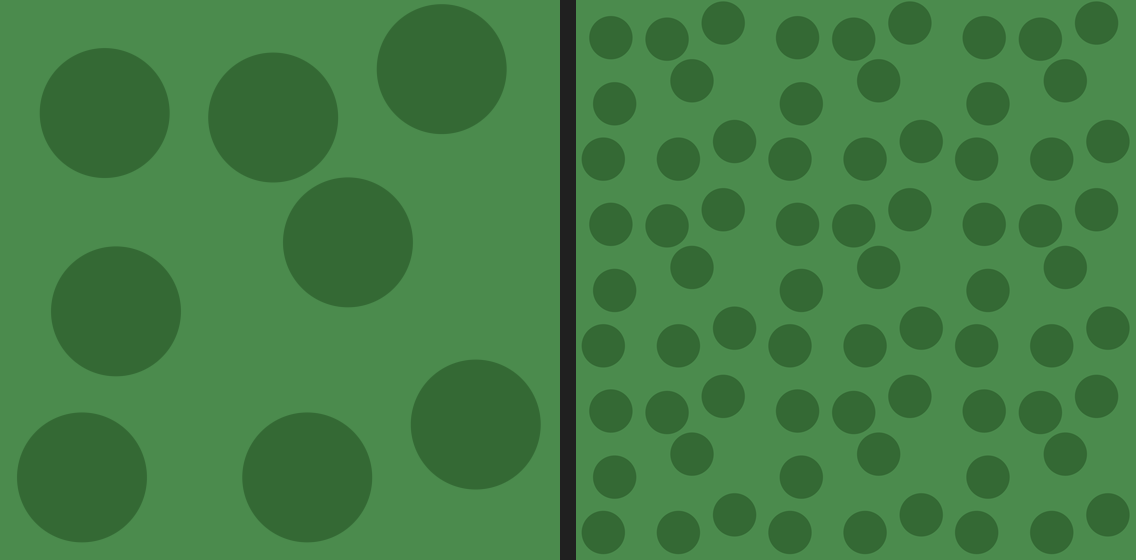
Left, the tile; right, the same tile 3 across and 3 down.
Give the GLSL for this pattern, as a three.js fragment shader.

```glsl
// Large flat dark green discs scattered loosely on a lighter green ground.
// Three rows of cells hold one jittered disc each; the middle row is sparser.
// Distances wrap around the unit square, so the result tiles.

varying vec2 vUv;

const vec3 GROUND = vec3(0.294, 0.545, 0.302);
const vec3 DISC = vec3(0.202, 0.412, 0.204);
const float RADIUS = 0.116;
const float EDGE = 0.0013;
const float ROWS = 3.0;
const float JITTER_Y = 0.08;

// Low-discrepancy offset in -1..1 for the disc with this index
vec2 scatter(float index) {
  float x = 0.30 + 0.68 * index;
  float y = 0.38 + 0.295 * index * (index - 1.0);
  return 2.0 * fract(vec2(x, y)) - 1.0;
}

// Shortest offset between two points on the repeating tile
vec2 wrapOffset(vec2 a, vec2 b) {
  vec2 d = a - b;
  return d - floor(d + 0.5);
}

// Smooth-edged coverage of a disc
float discMask(vec2 p, vec2 center, float radius, float edge) {
  float d = length(wrapOffset(p, center)) - radius;
  return 1.0 - smoothstep(-edge, edge, d);
}

// Disc center inside its cell, with sideways jitter kept within the cell
vec2 discCenter(float column, float row, float columns, float index) {
  vec2 cell = (vec2(column, row) + 0.5) / vec2(columns, ROWS);
  float jitterX = 0.5 / columns - RADIUS;
  return cell + scatter(index) * vec2(jitterX, JITTER_Y);
}

// Union of all discs, row by row
float discField(vec2 p) {
  float mask = 0.0;
  float index = 0.0;
  for (int row = 0; row < 3; row++) {
    float columns = row == 1 ? 2.0 : 3.0;
    for (int column = 0; column < 3; column++) {
      if (float(column) < columns) {
        vec2 center = discCenter(float(column), float(row), columns, index);
        mask = max(mask, discMask(p, center, RADIUS, EDGE));
        index += 1.0;
      }
    }
  }
  return mask;
}

void main() {
  gl_FragColor = vec4(mix(GROUND, DISC, discField(vUv)), 1.0);
}
```
